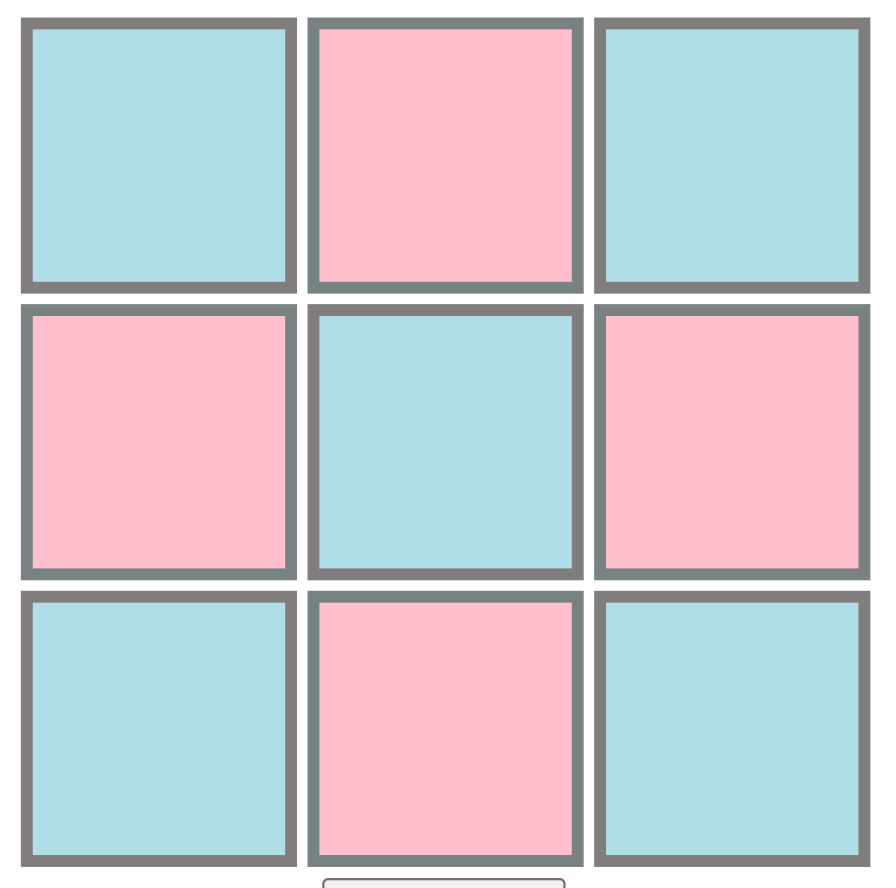
Reproduce this pattern procedurally as a Shadertoy shader.

```glsl
#define PITCH 0.3228
#define TILE_HALF 0.1555
#define FRAME_WIDTH 0.0134
#define GRID_CENTER vec2(-0.0027, 0.0020)
#define PANEL_TOP 0.0112
#define PANEL_HALF 0.137
#define PANEL_LINE 0.0025
#define PANEL_RADIUS 0.0066
#define BLUE vec3(0.69, 0.87, 0.90)
#define PINK vec3(1.00, 0.75, 0.80)
#define PAPER vec3(0.995)

// Chebyshev distance keeps the corners sharp
float squareDistance(vec2 p, float halfSize) {
    return max(abs(p.x), abs(p.y)) - halfSize;
}

float roundBoxDistance(vec2 p, vec2 halfSize, float radius) {
    vec2 q = abs(p) - halfSize + radius;
    return length(max(q, 0.0)) + min(max(q.x, q.y), 0.0) - radius;
}

float coverage(float distance, float pixel) {
    return clamp(0.5 - distance / pixel, 0.0, 1.0);
}

void mainImage(out vec4 fragColor, in vec2 fragCoord) {
    float pixel = 1.0 / iResolution.y;
    vec2 p = (fragCoord - 0.5 * iResolution.xy) * pixel;

    // Three by three grid
    vec2 gridPos = p - GRID_CENTER;
    vec2 cell = clamp(floor(gridPos / PITCH + 0.5), -1.0, 1.0);
    vec2 local = gridPos - cell * PITCH;
    float odd = mod(cell.x + cell.y, 2.0);

    // Checkered fills, with frames tinted against their fill
    vec3 fill = mix(BLUE, PINK, odd);
    vec3 frame = mix(vec3(0.51, 0.49, 0.49), vec3(0.47, 0.51, 0.51), odd);
    float tile = squareDistance(local, TILE_HALF);
    vec3 color = mix(PAPER, frame, coverage(tile, pixel));
    color = mix(color, fill, coverage(tile + FRAME_WIDTH, pixel));

    // Rounded panel rising from the lower edge
    vec2 panelHalf = vec2(PANEL_HALF, 0.03);
    vec2 panelCenter = vec2(-0.0046, PANEL_TOP - 0.5 - panelHalf.y);
    float panel = roundBoxDistance(p - panelCenter, panelHalf, PANEL_RADIUS);
    color = mix(color, vec3(0.48, 0.41, 0.45), coverage(panel, pixel));
    color = mix(color, vec3(0.945), coverage(panel + PANEL_LINE, pixel));

    fragColor = vec4(color, 1.0);
}
```
